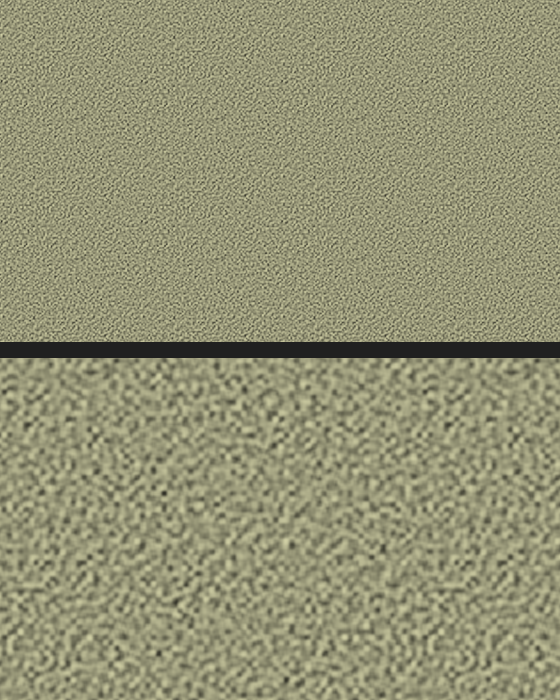
Top, the full canvas; bottom, a detail of the centre.
Reproduce this texture procedurally as a WebGL 2 fragment shader.

```glsl
#version 300 es
precision highp float;
// Fine olive-grey grit, like coarse sandpaper or stucco.
// Crisp repeating noise, freed of its local average, forms separate
// specks; a weaker relief lit from the upper left gives them a slant.

uniform vec2 u_resolution;
out vec4 outColor;

const float TILE_SIZE = 0.41;           // side of one repeat, in canvas heights
const vec3 OLIVE = vec3(1.0, 0.995, 0.79);
const float MEAN_TONE = 0.586;

float hash(vec2 cell, float seed) {
    vec3 q = fract(vec3(cell.xyx) * vec3(0.1031, 0.1030, 0.0973) + seed * 0.137);
    q += dot(q, q.yzx + 33.33);
    return fract((q.x + q.y) * q.z);
}

// Value noise with steep steps that wraps after the given number of cells.
float tiledNoise(vec2 uv, float cells, float seed) {
    vec2 p = uv * cells;
    vec2 cell = floor(p);
    vec2 t = smoothstep(0.12, 0.88, fract(p));
    vec2 lo = mod(cell, cells);
    vec2 hi = mod(cell + 1.0, cells);
    float bottom = mix(hash(lo, seed), hash(vec2(hi.x, lo.y), seed), t.x);
    float top = mix(hash(vec2(lo.x, hi.y), seed), hash(hi, seed), t.x);
    return mix(bottom, top, t.y);
}

// Noise minus the mean of its four neighbours: round, separate specks.
float specks(vec2 uv, float cells, float reach, float seed) {
    vec2 e = vec2(reach, 0.0);
    float around = tiledNoise(uv + e.xy, cells, seed) + tiledNoise(uv - e.xy, cells, seed)
                 + tiledNoise(uv + e.yx, cells, seed) + tiledNoise(uv - e.yx, cells, seed);
    return tiledNoise(uv, cells, seed) - 0.25 * around;
}

// Brightness of slopes that face the light.
float relief(vec2 uv, float cells, vec2 toLight, float seed) {
    return tiledNoise(uv, cells, seed) - tiledNoise(uv + toLight, cells, seed);
}

float grainTone(vec2 uv) {
    float grit = specks(uv, 79.0, 0.017, 2.0);
    float slant = relief(uv, 73.0, vec2(-0.009, 0.009), 1.0);
    float d = 0.26 * grit + 0.17 * slant;
    return MEAN_TONE + d - 0.8 * (d * d - 0.007);   // deepen the pits
}

void main() {
    vec2 uv = gl_FragCoord.xy / u_resolution.y / TILE_SIZE;
    outColor = vec4(clamp(OLIVE * grainTone(uv), 0.0, 1.0), 1.0);
}
```
